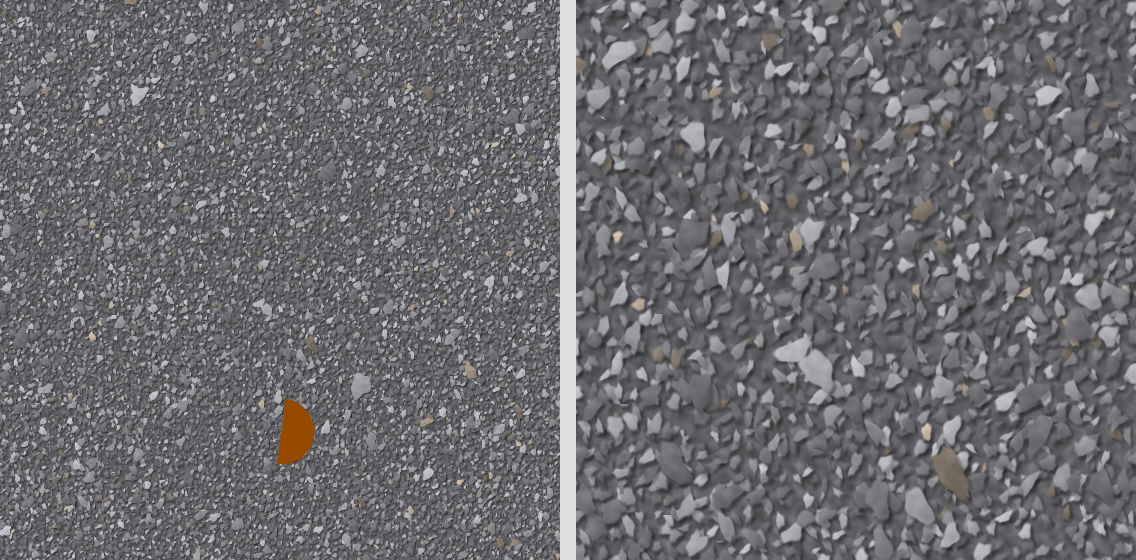
Left, the full canvas; right, a detail of the centre.
This texture is drawn by a WebGL 2 fragment shader. Its source:

```glsl
#version 300 es
precision highp float;
// Worn asphalt: dark binder roughened by gradient noise, covered with layers of
// small leaning stone chips, from fine grit to rare pebbles, each with a soft
// shadow. A flat orange half disc lies on top.

uniform vec2 u_resolution;
out vec4 fragColor;

const int LAYER_COUNT = 5;
// Per layer: cells across the canvas, chance that a cell holds a stone
const vec2 LAYERS[LAYER_COUNT] = vec2[](
  vec2(106.0, 0.88), vec2(83.0, 0.72), vec2(59.0, 0.44),
  vec2(38.0, 0.17), vec2(20.0, 0.05));

const float BINDER_TONE = 0.372;
const float BINDER_ROUGHNESS = 0.13;
const float STONE_DARK = 0.42;
const float STONE_LIGHT = 0.76;
const float STONE_LEAN = 0.3;         // clockwise from vertical, radians
const float LEAN_SPREAD = 1.9;
const float EDGE_SOFTNESS = 0.0013;
const vec2 SHADOW_OFFSET = vec2(0.0016, -0.0018);
const float SHADOW_STRENGTH = 0.24;
const float WARM_SHARE = 0.04;
const vec3 GREY_TINT = vec3(1.0, 0.995, 1.035);
const vec3 WARM_TINT = vec3(1.08, 0.99, 0.89);

const vec2 DISC_CENTER = vec2(0.5026, 0.2298);
const float DISC_RADIUS = 0.0585;
const vec2 DISC_CUT_NORMAL = vec2(0.991, -0.134);
const vec3 DISC_COLOR = vec3(0.59, 0.29, 0.0);

vec3 hash3(vec2 p) {
  vec3 q = fract(p.xyx * vec3(0.1031, 0.1030, 0.0973));
  q += dot(q, q.yxz + 33.33);
  return fract((q.xxy + q.yzz) * q.zyx);
}

float cornerGradient(vec2 cell, vec2 offset) {
  float angle = 6.28318 * hash3(cell).x;
  return dot(vec2(cos(angle), sin(angle)), offset);
}

// Gradient noise, roughly -0.7 to 0.7
float gradientNoise(vec2 p) {
  vec2 i = floor(p), f = p - i;
  vec2 u = f * f * f * (f * (f * 6.0 - 15.0) + 10.0);
  vec2 e = vec2(0.0, 1.0);
  return mix(
    mix(cornerGradient(i, f), cornerGradient(i + e.yx, f - e.yx), u.x),
    mix(cornerGradient(i + e.xy, f - e.xy), cornerGradient(i + e.yy, f - e.yy), u.x),
    u.y);
}

// Distance from the centre of a lumpy, elongated chip
float chipDistance(vec2 p, float lean, float aspect, float phase) {
  float c = cos(lean), s = sin(lean);
  vec2 q = vec2(c * p.x - s * p.y, s * p.x + c * p.y);
  q.x *= aspect;
  float angle = atan(q.y, q.x + 1e-5);
  float lumps = 0.13 * sin(3.0 * angle + phase) + 0.08 * sin(5.0 * angle - 2.0 * phase);
  return length(q) * (1.0 + lumps);
}

// Lays one layer of scattered chips over the colour below
vec3 scatterStones(vec3 color, vec2 uv, vec2 layer, float seed, float density, float grain) {
  float cells = layer.x;
  float soft = EDGE_SOFTNESS * cells;
  vec2 p = uv * cells + seed * 7.31;
  vec2 home = floor(p);
  for (int y = -1; y <= 1; y++) {
    for (int x = -1; x <= 1; x++) {
      vec2 cell = home + vec2(x, y);
      vec3 place = hash3(cell + seed * 31.7);
      vec3 shape = hash3(cell + seed * 57.3 + 211.0);
      vec3 look = hash3(cell + seed * 83.9 + 419.0);
      if (place.z > layer.y * density) continue;

      vec2 local = p - cell - 0.5 - 0.8 * (place.xy - 0.5);
      float lean = STONE_LEAN + LEAN_SPREAD * (shape.x - 0.5);
      float aspect = mix(1.2, 2.2, shape.y);
      float radius = mix(0.24, 0.47, shape.z);
      float phase = 6.28318 * look.z;

      float d = chipDistance(local, lean, aspect, phase);
      float shadowD = chipDistance(local - SHADOW_OFFSET * cells, lean, aspect, phase);
      float cover = 1.0 - smoothstep(radius - soft, radius + soft, d);
      float shadow = 1.0 - smoothstep(radius - soft, radius + 2.0 * soft, shadowD);

      float tone = mix(STONE_DARK, STONE_LIGHT, look.x * look.x);
      tone += 0.06 * dot(local, vec2(-0.6, 0.8)) / radius + 0.07 * grain;
      vec3 tint = look.y < WARM_SHARE ? WARM_TINT : GREY_TINT;
      color *= 1.0 - SHADOW_STRENGTH * shadow;
      color = mix(color, tone * tint, cover);
    }
  }
  return color;
}

void main() {
  vec2 uv = gl_FragCoord.xy / min(u_resolution.x, u_resolution.y);

  // Binder
  float grain = gradientNoise(uv * 130.0) + 0.5 * gradientNoise(uv * 235.0 + 17.0);
  vec3 color = (BINDER_TONE + BINDER_ROUGHNESS * grain) * GREY_TINT;

  // Stones, fine to coarse, with edges roughened and density drifting slowly
  float density = 1.0 + 0.3 * gradientNoise(uv * 5.0 + 3.0);
  vec2 rough = vec2(gradientNoise(uv * 90.0 + 41.0), gradientNoise(uv * 90.0 + 73.0));
  for (int i = 0; i < LAYER_COUNT; i++)
    color = scatterStones(color, uv + 0.002 * rough, LAYERS[i], float(i + 1), density, grain);

  // Half disc
  vec2 fromDisc = uv - DISC_CENTER;
  float disc = max(length(fromDisc) - DISC_RADIUS, -dot(fromDisc, DISC_CUT_NORMAL));
  color = mix(DISC_COLOR, color, smoothstep(-0.001, 0.001, disc));

  fragColor = vec4(color, 1.0);
}
```
